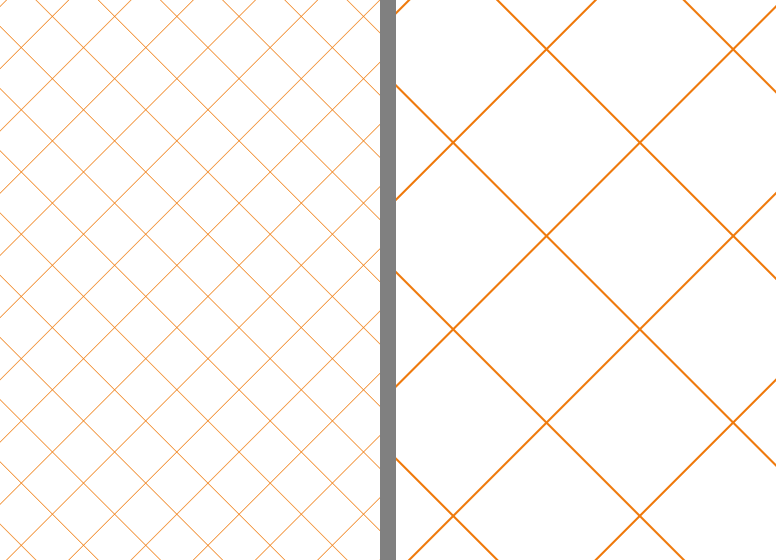
Left: the whole. Right: its middle third, enlarged.
Reproduce this pattern procedurally as a Shadertoy shader.

```glsl
// Diagonal lattice: thin orange lines at 45 degrees on white, forming diamonds.
// Both line families are unit repeats along rotated axes, and each line is
// box-filtered over one pixel so that it stays smooth at any canvas size.

#define ROWS 9.0                        // diamonds down the canvas height
#define CROSSING vec2(0.842, 0.736)     // one crossing, in diamond units
#define LINE_WIDTH 0.01125              // in diamond units
#define LINE_COLOR vec3(0.936, 0.477, 0.05)
#define PAPER_COLOR vec3(1.0)

// Share of a pixel covered by a line, from the distance to its centre.
vec2 lineCoverage(vec2 dist, float width, float pixel) {
    vec2 nearSide = clamp((dist + 0.5 * width) / pixel + 0.5, 0.0, 1.0);
    vec2 farSide = clamp((dist - 0.5 * width) / pixel + 0.5, 0.0, 1.0);
    return nearSide - farSide;
}

void mainImage(out vec4 fragColor, in vec2 fragCoord) {
    float pixel = ROWS / iResolution.y;
    vec2 p = fragCoord * pixel - CROSSING;

    // Lines lie on whole values of the two diagonal axes.
    vec2 diagonal = vec2(p.x + p.y, p.x - p.y);
    vec2 dist = abs(diagonal - round(diagonal)) * inversesqrt(2.0);

    // Join both families without darkening the crossings.
    vec2 cover = lineCoverage(dist, LINE_WIDTH, pixel);
    float ink = 1.0 - (1.0 - cover.x) * (1.0 - cover.y);

    fragColor = vec4(mix(PAPER_COLOR, LINE_COLOR, ink), 1.0);
}
```
